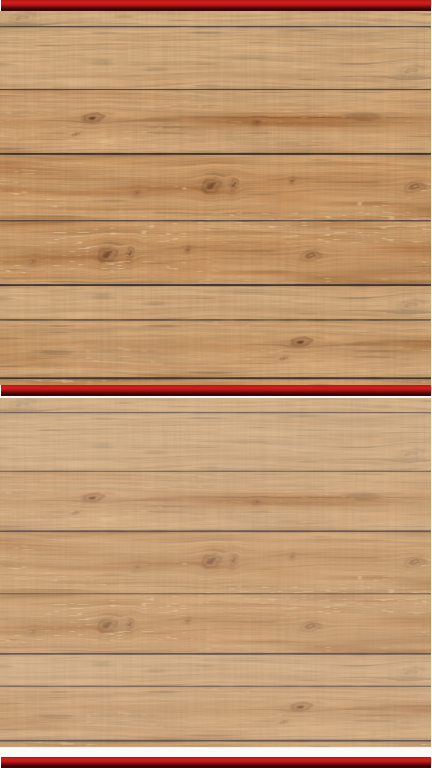
Write a WebGL 1 fragment shader that draws this texture.

```glsl
precision highp float;
// Two stacked panels of horizontal pine planks with dark seams, the lower one
// paler, framed by glossy red rails and white gaps. Planks come in three kinds;
// stretched value noise makes the grain, and knots bend it around themselves.
uniform vec2 u_resolution;

float hash(vec2 p) {
  return fract(sin(dot(p, vec2(127.1, 311.7))) * 43758.5453);
}

float noise(vec2 p) {
  vec2 i = floor(p), f = fract(p);
  f = f * f * (3.0 - 2.0 * f);
  return mix(mix(hash(i), hash(i + vec2(1, 0)), f.x),
             mix(hash(i + vec2(0, 1)), hash(i + vec2(1, 1)), f.x), f.y);
}

// Soft-edged mask of the interval from a to b.
float band(float x, float a, float b, float soft) {
  return smoothstep(a - soft, a + soft, x) - smoothstep(b - soft, b + soft, x);
}

// Darkness of a tilted, ringed knot; pushes the grain aside through bend.
float knot(vec2 p, vec2 center, vec2 size, inout float bend) {
  vec2 d = (p - center) / size;
  d.y += 0.3 * d.x;
  bend += 0.7 * size.y * d.y * exp(-0.3 * dot(d, d));
  float r = length(d) + 0.5 * (noise(p * vec2(70, 130)) - 0.5);
  return exp(-1.3 * r * r) * (0.7 + 0.3 * sin(r * 9.0));
}

// p: x across and y down the panel, in panel heights.
vec3 planks(vec2 p, float soft) {
  float edge[9];
  edge[0] = -0.13; edge[1] = 0.042; edge[2] = 0.21;
  edge[3] = 0.382; edge[4] = 0.561; edge[5] = 0.733;
  edge[6] = 0.826; edge[7] = 0.982; edge[8] = 1.15;

  // Find the plank and the seam coverage; some seams are heavier.
  float id = 0.0, top = edge[0], seam = 0.0, shade = 0.0;
  for (int i = 1; i < 8; i++) {
    float n = float(i), d = p.y - edge[i];
    if (d > 0.0) { id = n; top = edge[i]; }
    float heavy = (i == 3 || i == 5 || i == 7) ? 1.0 : 0.0;
    float w = 0.0017 + 0.0009 * heavy + 0.0006 * (noise(vec2(p.x * 25.0, n)) - 0.5);
    seam = max(seam, band(d, -w, w, soft) * (0.8 + 0.2 * heavy));
    shade += exp(-abs(d) * 220.0);
  }

  // Kinds: 0 pale, 1 single eye, 2 brown; repeats of a kind are shifted.
  float kind = 0.0;
  vec2 shift = vec2(0);
  if (id == 0.0) shift = vec2(-1.08, 0.03);
  if (id == 5.0) shift = vec2(0, -0.065);
  if (id == 2.0 || id == 6.0) kind = 1.0;
  if (id == 6.0) shift = vec2(0.578, -0.017);
  if (id == 3.0 || id == 4.0 || id == 7.0) kind = 2.0;
  if (id == 4.0) shift = vec2(-0.289, 0.005);
  vec2 q = vec2(p.x, p.y - top) - shift;

  // Knots
  float bend = 0.0, dark = 0.0;
  if (kind == 0.0) {
    dark = 0.3 * knot(q, vec2(1.142, 0.118), vec2(0.04, 0.015), bend);
  } else if (kind == 1.0) {
    dark = 0.85 * knot(q, vec2(0.258, 0.076), vec2(0.036, 0.012), bend)
         + 0.65 * knot(q, vec2(0.211, 0.119), vec2(0.012, 0.006), bend)
         + 0.5 * knot(q, vec2(0.714, 0.088), vec2(0.013, 0.007), bend);
  } else {
    dark = 0.7 * knot(q, vec2(0.586, 0.086), vec2(0.027, 0.022), bend)
         + 0.5 * knot(q, vec2(0.65, 0.084), vec2(0.012, 0.018), bend)
         + 0.4 * knot(q, vec2(0.38, 0.105), vec2(0.01, 0.008), bend)
         + 0.5 * knot(q, vec2(0.81, 0.073), vec2(0.01, 0.008), bend)
         + 0.45 * knot(q, vec2(1.153, 0.088), vec2(0.03, 0.016), bend);
  }

  // Grain: broad brown streaks, growth lines, fine fibres, faint saw marks
  vec2 g = vec2(q.x, q.y - bend) + kind * 3.7;
  float broad = noise(g * vec2(2.2, 28)) * 0.6 + noise(g * vec2(5, 75)) * 0.4;
  float lines = noise(vec2(g.x * 4.0, g.y * 190.0 + 5.0 * noise(g * vec2(3, 12))));
  float fibre = noise(g * vec2(24, 380));
  float saw = noise(p * vec2(190, 9));
  float core = exp(-pow((q.y - bend - 0.085) / (0.012 + 0.014 * kind), 2.0));

  vec3 col = mix(vec3(0.81, 0.66, 0.49), vec3(0.81, 0.63, 0.44), kind * 0.5);
  float brown = (0.15 + 0.2 * kind) * smoothstep(0.4, 0.9, broad);
  brown += 0.4 * min(kind, 1.0) * core * noise(g * vec2(3, 9));
  col = mix(col, vec3(0.62, 0.39, 0.2), brown);
  col *= 0.98 + 0.11 * (lines - 0.5) + 0.07 * (fibre - 0.5) + 0.035 * (saw - 0.5);
  col *= 1.0 - 0.12 * smoothstep(0.78, 0.95, noise(g * vec2(7, 120)));

  // Chalky flecks on the brown planks
  float fleck = smoothstep(0.74, 0.95, noise(p * vec2(45, 260)));
  fleck *= smoothstep(0.35, 0.7, noise(p * vec2(4, 25) + 8.0));
  col = mix(col, vec3(0.9, 0.79, 0.62), fleck * 0.25 * kind);

  vec3 knotColor = kind == 0.0 ? vec3(0.45, 0.38, 0.3) : vec3(0.38, 0.21, 0.11);
  col = mix(col, knotColor, clamp(dark, 0.0, 0.8));
  col *= 1.0 - 0.1 * min(shade, 1.0);
  return mix(col, vec3(0.25, 0.21, 0.21), seam);
}

// Glossy rail, t from 0 at its top to 1 at its bottom.
vec3 rail(float t) {
  vec3 col = mix(vec3(0.7, 0.08, 0.08), vec3(0.82, 0.11, 0.1), smoothstep(0.0, 0.2, t));
  return mix(col, vec3(0.2, 0.01, 0.02), smoothstep(0.25, 0.95, t));
}

void main() {
  vec2 uv = gl_FragCoord.xy / u_resolution;
  float y = 1.0 - uv.y, px = 0.6 / u_resolution.y;

  // Panels, the lower one slightly shorter and faded
  float lower = step(0.517, y);
  float start = mix(0.0143, 0.5182, lower), height = mix(0.487, 0.4544, lower);
  vec3 wood = planks(vec2(uv.x * 1.2, (y - start) / height), px / height);
  wood = mix(wood, vec3(0.86, 0.77, 0.67), 0.25 * lower);
  vec3 white = vec3(0.99, 0.98, 0.97);
  float panel = band(y, 0.0143, 0.5013, px) + band(y, 0.5182, 0.9727, px);
  vec3 col = mix(white, wood, panel);

  // Three rails, inset a hair from the left side
  float inset = smoothstep(0.0015, 0.0035, uv.x);
  for (int i = 0; i < 3; i++) {
    float at = i == 0 ? 0.0 : (i == 1 ? 0.5013 : 0.9857);
    float mask = band(y, at, at + 0.0143, px);
    col = mix(col, mix(white, rail((y - at) / 0.0143), inset), mask);
  }
  col = mix(col, white, smoothstep(0.9965, 0.9985, uv.x));
  gl_FragColor = vec4(col, 1.0);
}
```
